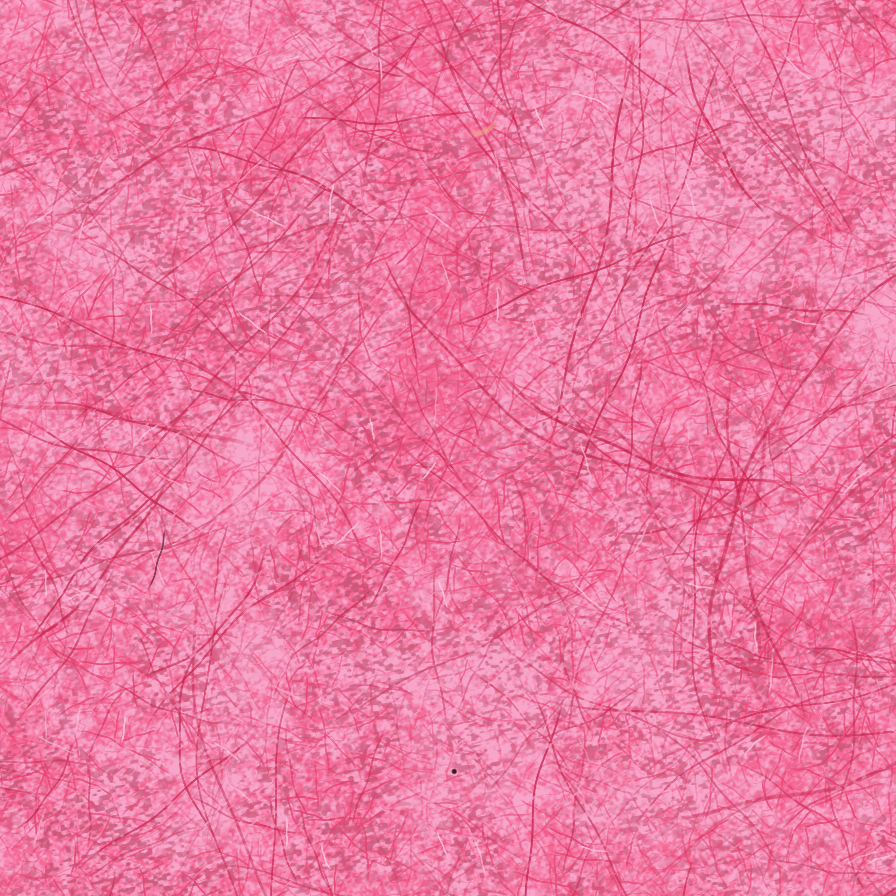
A three.js fragment shader for this texture:

```glsl
varying vec2 vUv;

const vec3 ROSE = vec3(0.96, 0.41, 0.59);
const vec3 PALE = vec3(0.97, 0.65, 0.79);
const vec3 MAUVE = vec3(0.77, 0.33, 0.46);
const vec3 FINE_RED = vec3(0.91, 0.25, 0.44);
const vec3 DEEP_RED = vec3(0.78, 0.14, 0.31);
const vec3 GLINT = vec3(1.0, 0.80, 0.88);
const vec3 STRAW = vec3(0.93, 0.66, 0.55);
const vec3 SOOT = vec3(0.25, 0.08, 0.14);

float hash(vec2 p) {
  return fract(sin(dot(p, vec2(127.1, 311.7))) * 43758.5453);
}

float noise(vec2 p) {
  vec2 cell = floor(p);
  vec2 f = fract(p);
  f = f * f * (3.0 - 2.0 * f);
  float low = mix(hash(cell), hash(cell + vec2(1.0, 0.0)), f.x);
  float high = mix(hash(cell + vec2(0.0, 1.0)), hash(cell + 1.0), f.x);
  return mix(low, high, f.y);
}

vec2 turn(vec2 p, float angle) {
  float c = cos(angle);
  float s = sin(angle);
  return vec2(c * p.x + s * p.y, c * p.y - s * p.x);
}

float fbm(vec2 p) {
  float sum = 0.0;
  float gain = 0.5;
  for (int i = 0; i < 4; i++) {
    sum += gain * noise(p);
    p = turn(p, 0.65) * 2.03 + 17.3;
    gain *= 0.5;
  }
  return sum / 0.9375;
}

// Thin creases along the middle level of a noise field
float creases(vec2 p, float thickness) {
  return 1.0 - smoothstep(0.0, thickness, abs(noise(p) * 0.7 + noise(p * 2.1 + 8.0) * 0.3 - 0.5));
}

// Coverage of one bent thread; offset is measured from its middle
float fibre(vec2 offset, float angle, float halfLength, float bend, float width, float phase) {
  vec2 q = turn(offset, angle) / halfLength;
  float curve = bend * q.x * q.x + 0.018 * sin(q.x * 7.0 + phase);
  float slope = 2.0 * bend * q.x + 0.126 * cos(q.x * 7.0 + phase);
  float dist = abs(q.y - curve) * halfLength / sqrt(1.0 + slope * slope);
  float ends = 1.0 - smoothstep(0.65, 1.0, abs(q.x));
  return ends * (1.0 - smoothstep(width * 0.45, width * 1.4, dist));
}

// Two short threads per grid cell, thinned out by the keep share
float fibreLayer(vec2 p, float cells, float width, float keep, float seed) {
  p *= cells;
  float cover = 0.0;
  for (int y = -1; y <= 1; y++) {
    for (int x = -1; x <= 1; x++) {
      vec2 cell = floor(p) + vec2(float(x), float(y));
      for (int k = 0; k < 2; k++) {
        vec2 id = cell + seed + float(k) * 61.7;
        vec2 centre = cell + vec2(hash(id), hash(id + 3.1));
        float angle = hash(id + 7.7) * 3.1416;
        float halfLength = mix(0.45, 0.9, hash(id + 11.3));
        float bend = (hash(id + 15.9) - 0.5) * 0.35;
        float weight = mix(0.3, 1.0, hash(id + 19.1)) * step(hash(id + 23.9), keep);
        float thread = fibre(p - centre, angle, halfLength, bend, width * cells, angle * 9.0);
        cover = max(cover, thread * weight);
      }
    }
  }
  return cover;
}

// Long threads that run in loose bundles of four
float longFibres(vec2 p) {
  float clear = 1.0;
  for (int i = 0; i < 52; i++) {
    float n = float(i);
    vec2 bundle = vec2(floor(n / 4.0), 4.7);
    vec2 id = vec2(n, 31.3);
    vec2 jitter = vec2(hash(id), hash(id + 2.3)) - 0.5;
    vec2 centre = vec2(hash(bundle), hash(bundle + 5.1)) + jitter * 0.2;
    float angle = hash(bundle + 9.7) * 3.1416 + (hash(id + 6.1) - 0.5) * 0.8;
    float halfLength = mix(0.1, 0.32, hash(id + 8.9));
    float bend = (hash(bundle + 13.3) - 0.5) * 0.5 + jitter.x * 0.2;
    float width = mix(0.0011, 0.0023, pow(hash(id + 12.7), 3.0));
    float weight = mix(0.3, 0.8, hash(id + 17.9));
    clear *= 1.0 - weight * fibre(p - centre, angle, halfLength, bend, width, n);
  }
  return 1.0 - clear;
}

void main() {
  vec2 p = vUv;

  // Cloudy pulp with fine grain
  float cloud = fbm(p * 8.0);
  float mottle = fbm(p * 55.0 + 9.0) - 0.5;
  float grain = noise(turn(p, 0.4) * 330.0) + noise(turn(p, 1.1) * 210.0 + 50.0) - 1.0;
  float tone = 0.64 + (cloud - 0.5) * 1.5 + mottle * 1.2 + grain * 0.85;
  vec3 colour = mix(ROSE, PALE, clamp(tone, 0.0, 1.0));

  // Broken grey-pink shadows and small wrinkles in the pulp
  float thick = smoothstep(0.68, 0.32, cloud);
  float shade = noise(turn(p, 0.2) * vec2(190.0, 290.0) + 40.0) * 0.65 + fbm(p * 50.0 + 20.0) * 0.35;
  float patches = smoothstep(0.2, 0.65, fbm(p * 17.0 + 70.0)) * mix(0.75, 1.0, thick);
  colour = mix(colour, MAUVE, smoothstep(0.46, 0.68, shade) * patches * 0.85);
  float wrinkles = creases(turn(p, 0.3) * vec2(65.0, 90.0), 0.07);
  colour = mix(colour, FINE_RED, wrinkles * mix(0.2, 0.45, thick));

  // Felt of fine threads, denser where the pulp is dark
  float density = mix(0.6, 0.9, thick);
  colour = mix(colour, FINE_RED, fibreLayer(p, 30.0, 0.0010, 0.8, 330.0) * density);
  colour = mix(colour, FINE_RED, fibreLayer(p, 18.0, 0.0011, 0.9, 5.0) * density);
  colour = mix(colour, DEEP_RED, fibreLayer(p, 10.0, 0.0011, 0.9, 90.0) * density * 0.8);
  colour = mix(colour, DEEP_RED, fibreLayer(p, 5.0, 0.0012, 0.9, 170.0) * 0.8);

  // Long threads, roughened along their length, and short pale glints
  float rough = mix(0.65, 1.2, noise(p * 170.0 + 33.0));
  colour = mix(colour, DEEP_RED, min(longFibres(p) * rough, 1.0));
  colour = mix(colour, GLINT, fibreLayer(p, 34.0, 0.0010, 0.05, 260.0) * 0.8);

  // Pale flecks between the threads
  float flecks = smoothstep(0.68, 0.9, noise(turn(p, 0.7) * vec2(170.0, 300.0) + 90.0));
  colour = mix(colour, PALE, flecks * mix(0.7, 0.35, thick));

  // Stray straw fleck, dark hair and speck
  float straw = fibre(p - vec2(0.54, 0.853), 0.4, 0.016, 0.3, 0.003, 1.0);
  float hair = fibre(p - vec2(0.177, 0.375), 1.3, 0.038, 0.05, 0.0010, 2.0);
  float speck = 1.0 - smoothstep(0.0015, 0.004, length(p - vec2(0.507, 0.139)));
  colour = mix(colour, STRAW, straw * 0.6);
  colour = mix(colour, SOOT, max(hair * 0.6, speck));

  gl_FragColor = vec4(colour, 1.0);
}
```
